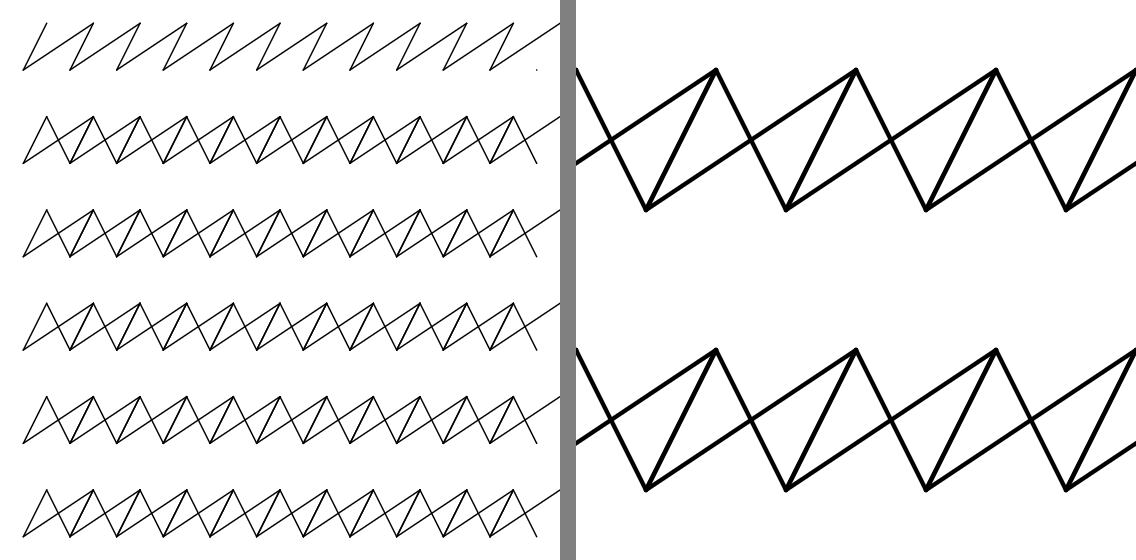
Left: the whole. Right: its middle third, enlarged.
Reproduce this pattern procedurally as a Shadertoy shader.

```glsl
const float CELLS = 12.0;        // grid cells across the canvas
const float LAST_COLUMN = 10.0;  // eleven repeats, counted from zero
const float ROW_PITCH = 2.0;     // cells from one band to the next
const float HALF_STROKE = 0.0155;
const vec3 PAPER = vec3(1.0);
const vec3 INK = vec3(0.0);

float segmentDistance(vec2 p, vec2 a, vec2 b) {
    vec2 ab = b - a;
    float t = clamp(dot(p - a, ab) / dot(ab, ab), 0.0, 1.0);
    return length(p - a - ab * t);
}

float coverage(float dist, float halfWidth, float pixel) {
    return clamp((halfWidth - dist) / pixel + 0.5, 0.0, 1.0);
}

// Fraction of paper left visible by one repeat of the band
float repeatClear(vec2 p, float column, bool firstRow, float pixel) {
    vec2 foot = vec2(column + 0.5, 1.5);
    vec2 peak = foot + vec2(0.5, -1.0);
    vec2 nextPeak = peak + vec2(1.0, 0.0);
    vec2 nextFoot = foot + vec2(1.0, 0.0);

    float rise = 1.0 - coverage(segmentDistance(p, foot, peak), HALF_STROKE, pixel);
    float slant = 1.0 - coverage(segmentDistance(p, foot, nextPeak), HALF_STROKE, pixel);
    float fall = 1.0 - coverage(segmentDistance(p, peak, nextFoot), HALF_STROKE, pixel);

    // Inner rising edges are shared by two triangles and inked twice
    if (!firstRow && column > 0.5) rise *= rise;
    return rise * slant * (firstRow ? 1.0 : fall);
}

// Fraction of paper left visible by all repeats near p
float bandClear(vec2 p, bool firstRow, float pixel) {
    float nearest = floor(p.x - 0.5);
    float clear = 1.0;
    for (int i = -2; i <= 1; i++) {
        float column = nearest + float(i);
        if (column >= 0.0 && column <= LAST_COLUMN) {
            clear *= repeatClear(p, column, firstRow, pixel);
        }
    }
    return clear;
}

void mainImage(out vec4 fragColor, in vec2 fragCoord) {
    vec2 grid = CELLS * fragCoord / iResolution.xy;
    grid.y = CELLS - grid.y;
    float pixel = CELLS / iResolution.y;

    bool firstRow = grid.y < ROW_PITCH;
    vec2 p = vec2(grid.x, mod(grid.y, ROW_PITCH));
    float clear = bandClear(p, firstRow, pixel);

    // Lone end point of the open first row
    if (firstRow) {
        float dotDistance = length(p - vec2(LAST_COLUMN + 1.5, 1.5));
        clear *= 1.0 - coverage(dotDistance, HALF_STROKE, pixel);
    }

    fragColor = vec4(mix(INK, PAPER, clear), 1.0);
}
```
